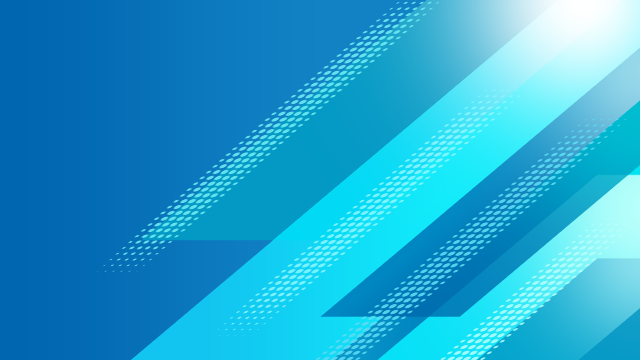
Write a WebGL 1 fragment shader that draws this background.

```glsl
precision highp float;
// Overlapping diagonal panels in blue and cyan, lit by a white glow at the top,
// with four tapering strips of slanted halftone dots. Panels are half-planes of
// a shared diagonal coordinate, cut by horizontal ends and layered in order.
uniform vec2 u_resolution;

// Antialiased step: 1 where value exceeds edge
float past(float edge, float value) {
  return clamp((value - edge) * u_resolution.y / 1.4 + 0.5, 0.0, 1.0);
}

// Soft round light
float glow(vec2 p, vec2 center, float falloff) {
  vec2 d = p - center;
  return exp(-dot(d, d) * falloff);
}

// Dots on a sheared lattice, shrinking toward the strip's sides and ends
float dotStrip(vec2 p, float center, float top, float bottom) {
  vec2 pitch = vec2(0.022, 0.0162);
  vec2 cell = vec2(p.x + 1.118 * p.y - center, p.y) / pitch;
  vec2 id = floor(cell) + 0.5;
  float depth = id.y * pitch.y;
  float ends = smoothstep(top, top + 0.2, depth)
             * (1.0 - smoothstep(bottom - 0.2, bottom, depth));
  float sides = 1.0 - smoothstep(1.0, 3.6, abs(id.x));
  float radius = 0.37 * sqrt(sides * ends);
  float soft = 0.7 / (pitch.y * u_resolution.y);
  float disc = 1.0 - smoothstep(radius - soft, radius + soft, length(cell - id));
  return disc * smoothstep(0.0, 0.12, radius);
}

void main() {
  // Height units, with y measured down from the top
  vec2 p = gl_FragCoord.xy / u_resolution.y;
  p.y = 1.0 - p.y;
  float diag = p.x + 1.1875 * p.y;
  vec2 lamp = vec2(1.62, 0.0);
  vec3 white = vec3(1.0);

  // Blue backdrop
  vec3 color = mix(vec3(0.0, 0.40, 0.69), vec3(0.07, 0.51, 0.77),
                   smoothstep(0.0, 0.95, p.x));

  // Teal panel
  vec3 teal = mix(vec3(0.01, 0.60, 0.77), white, glow(p, lamp, 8.0));
  color = mix(color, teal, past(1.185, diag) * past(-0.667, -p.y));

  // Long cyan band, its upper left part lying over the teal panel
  vec3 cyan = mix(vec3(0.07, 0.77, 0.94), vec3(0.06, 0.92, 0.98),
                  smoothstep(0.5, 1.3, p.x));
  vec3 brightCyan = mix(cyan, white, glow(p, lamp, 9.0));
  vec3 overlap = mix(vec3(0.0, 0.85, 0.96), white, glow(p, lamp, 6.0));
  color = mix(color, brightCyan, past(1.551, diag));
  color = mix(color, overlap, past(1.551, diag) * past(-1.729, -diag)
                              * past(-0.667, -p.y));

  // Blue strip running off the bottom
  vec3 strip = mix(vec3(0.04, 0.60, 0.80), vec3(0.0, 0.52, 0.75),
                   smoothstep(0.9, 1.2, p.x));
  color = mix(color, strip, past(2.109, diag));

  // Light cyan panel with a pale upper right corner
  vec3 light = mix(vec3(0.02, 0.88, 0.97), vec3(0.72, 1.0, 0.98),
                   glow(p, vec2(1.80, 0.58), 7.0));
  float lightArea = past(2.236, diag) * past(0.486, p.y);
  vec3 lower = mix(vec3(0.0, 0.89, 0.95), light, past(0.486, p.y));
  color = mix(color, lower, past(2.236, diag));

  // Dark blue panel, split lengthwise into a frosted and a teal half
  vec3 deep = mix(vec3(0.0, 0.53, 0.76), vec3(0.0, 0.43, 0.69),
                  smoothstep(1.935, 2.2, diag));
  vec3 frosted = mix(deep, vec3(0.70, 0.91, 0.95),
                     0.85 * glow(p, vec2(1.80, 0.19), 9.0));
  vec3 tealHalf = mix(deep, vec3(0.0, 0.74, 0.82),
                      glow(p, vec2(1.78, 0.30), 6.0));
  vec3 dark = mix(frosted, tealHalf, past(2.109, diag));
  dark = mix(dark, light, 0.16 * lightArea);
  color = mix(color, dark, past(1.935, diag) * past(-2.322, -diag)
                           * past(-0.880, -p.y));

  // Corner panel and its darker fold
  vec3 corner = mix(vec3(0.0, 0.64, 0.80), vec3(0.55, 0.88, 0.93),
                    glow(p, vec2(1.80, 0.70), 14.0));
  corner = mix(corner, vec3(0.0, 0.58, 0.76), 0.8 * past(2.794, diag));
  color = mix(color, corner, past(2.512, diag) * past(0.7176, p.y));

  // Halftone strips
  color = mix(color, vec3(0.42, 0.92, 0.95), 0.9 * dotStrip(p, 1.169, -0.06, 0.78));
  color = mix(color, vec3(0.55, 0.97, 1.0), 0.85 * dotStrip(p, 1.685, 0.20, 0.95));
  color = mix(color, vec3(0.36, 0.86, 0.95), 0.9 * dotStrip(p, 2.053, 0.29, 1.15));
  color = mix(color, vec3(0.72, 1.0, 0.98), 0.85 * dotStrip(p, 2.400, 0.56, 1.20));

  gl_FragColor = vec4(color, 1.0);
}
```
